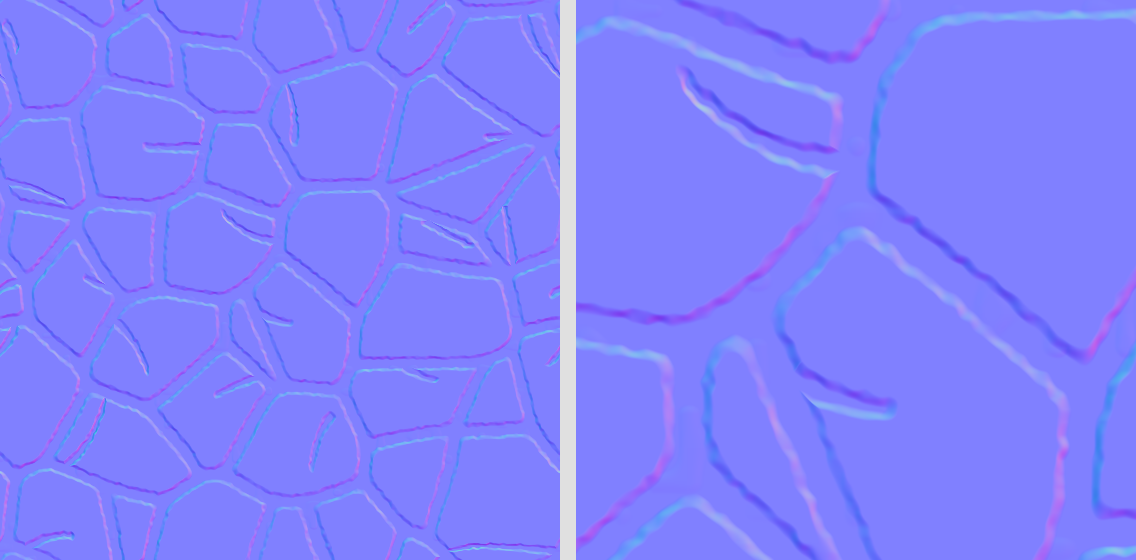
Left, the full canvas; right, a detail of the centre.
This texture map is drawn by a three.js fragment shader. Its source:

```glsl
varying vec2 vUv;

const float GRID = 6.0; // stones across the tile

vec3 hash3(vec2 p) {
  vec3 q = fract(p.xyx * vec3(0.1031, 0.1030, 0.0973));
  q += dot(q, q.yxz + 33.33);
  return fract((q.xxy + q.yzz) * q.zyx);
}

// Value noise that repeats after the given period
float noise(vec2 p, float period) {
  vec2 i = floor(p), f = fract(p);
  f = f * f * (3.0 - 2.0 * f);
  float a = hash3(mod(i, period)).x;
  float b = hash3(mod(i + vec2(1.0, 0.0), period)).x;
  float c = hash3(mod(i + vec2(0.0, 1.0), period)).x;
  float d = hash3(mod(i + 1.0, period)).x;
  return mix(mix(a, b, f.x), mix(c, d, f.x), f.y);
}

vec2 noise2(vec2 uv, float period) {
  return vec2(noise(uv * period, period), noise(uv * period + 17.3, period)) - 0.5;
}

float smoothMin(float a, float b, float k) {
  float h = max(k - abs(a - b), 0.0) / k;
  return min(a, b) - h * h * k * 0.25;
}

// Stone centre in xy, size weight in z
vec3 stoneAt(vec2 cell) {
  vec3 h = hash3(mod(cell, GRID) + 4.7);
  return vec3(cell + 0.5 + 0.95 * (h.xy - 0.5), 0.55 * h.z);
}

float power(vec2 p, vec3 stone) {
  vec2 r = p - stone.xy;
  return dot(r, r) - stone.z;
}

float height(vec2 uv) {
  vec2 p = uv * GRID + 0.17 * noise2(uv, 6.0) + 0.019 * noise2(uv, 130.0);

  // Find the stone that owns this point
  vec2 base = floor(p), cell = base;
  float nearest = 1e3;
  for (int y = -2; y <= 2; y++) {
    for (int x = -2; x <= 2; x++) {
      vec2 c = base + vec2(float(x), float(y));
      float d = power(p, stoneAt(c));
      if (d < nearest) { nearest = d; cell = c; }
    }
  }

  // Distance to its sides, and its reach along the crack
  vec3 own = stoneAt(cell);
  vec3 rnd = hash3(mod(cell, GRID) + 31.1);
  vec3 rnd2 = hash3(mod(cell, GRID) + 57.9);
  vec2 dir = vec2(cos(6.2832 * rnd.x), sin(6.2832 * rnd.x));
  float edge = 2.0, reach = 2.0;
  for (int y = -2; y <= 2; y++) {
    for (int x = -2; x <= 2; x++) {
      if (x == 0 && y == 0) continue;
      vec3 other = stoneAt(cell + vec2(float(x), float(y)));
      vec2 gap = other.xy - own.xy;
      edge = smoothMin(edge, (power(p, other) - nearest) / (2.0 * length(gap)), 0.07);
      float facing = dot(gap, dir);
      if (facing > 0.01) {
        reach = min(reach, 0.5 * (dot(gap, gap) - other.z + own.z) / facing);
      }
    }
  }
  float top = smoothstep(0.046, 0.09, edge);

  // Bent crack, usually open towards the joint
  if (rnd.y < 0.8 && reach > 0.35) {
    vec2 q = p - own.xy;
    float along = dot(q, dir);
    float inward = along - reach;
    float across = dot(q, vec2(-dir.y, dir.x));
    across += inward * (rnd.z - 0.5) * 0.8 + inward * inward * (rnd2.x - 0.5) * 2.0;
    float start = reach * mix(-0.1, 0.4, rnd2.y);
    float end = reach * (rnd2.z > 0.8 ? 0.7 : 1.4);
    float halfWidth = mix(0.008, 0.026, smoothstep(start, reach, along));
    float crack = length(vec2(across, along - clamp(along, start, end))) - halfWidth;
    top = min(top, smoothstep(0.0, 0.042, crack));
  }

  // Faint grit in the joints
  float grit = smoothstep(0.75, 0.95, noise(uv * 50.0, 50.0));
  return 0.0112 * top + 0.0012 * grit * (1.0 - top);
}

void main() {
  float e = 0.0012;
  vec2 uv = vUv - 0.5 * e;
  float h = height(uv);
  vec2 slope = vec2(height(uv + vec2(e, 0.0)), height(uv + vec2(0.0, e))) - h;
  slope /= e * GRID;

  // Uneven wear along the edges
  float wear = 0.4 + 0.8 * noise(vUv * 100.0, 100.0) + 0.4 * noise(vUv * 9.0, 9.0);
  vec3 normal = normalize(vec3(-slope * wear, 1.0));
  gl_FragColor = vec4(normal * 0.5 + 0.5, 1.0);
}
```
